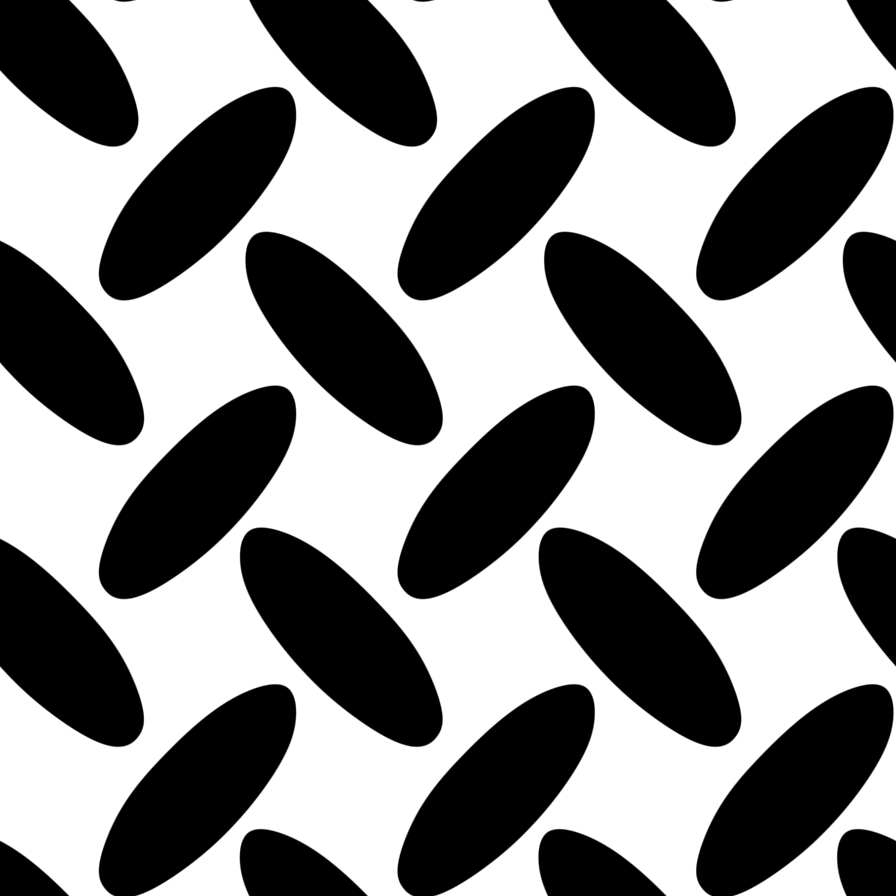
Write a Shadertoy shader that draws this pattern.

```glsl
// Tread plate: black rounded lozenges, alternately rising and falling, on white.
#define REPEATS 3.0
#define HALF_SIZE vec2(0.452, 0.165)
#define ROUNDNESS 2.2
#define TILT 0.802
#define RISING_CENTER vec2(0.663, 0.352)
#define FALLING_CENTER vec2(0.141, 0.867)
#define ROW_SHIFT 0.011
#define ROW_SWELL 0.018
#define INK vec3(0.0)
#define PAPER vec3(1.0)

const float TAU = 6.2831853;

// Uneven hand-cut outline: relative radius change around the lozenge.
float outlineWobble(float angle) {
    return -0.008 + 0.028 * sin(2.0 * angle)
         + 0.012 * cos(4.0 * angle - 0.7)
         + 0.005 * sin(7.0 * angle + 0.6);
}

// Approximate signed distance to a superellipse leaning up to the right.
float lozengeDistance(vec2 p, vec2 halfSize) {
    float c = cos(TILT), s = sin(TILT);
    vec2 q = vec2(c * p.x + s * p.y, c * p.y - s * p.x) / halfSize;
    vec2 a = max(abs(q), vec2(1e-4));
    vec2 powers = pow(a, vec2(ROUNDNESS));
    float radius = pow(powers.x + powers.y, 1.0 / ROUNDNESS);
    vec2 slope = pow(a / radius, vec2(ROUNDNESS - 1.0)) / halfSize;
    return (radius - 1.0 - outlineWobble(atan(q.y, q.x))) / length(slope);
}

// Offset from the nearest lattice point.
vec2 repeatAround(vec2 p, vec2 center) {
    return fract(p - center + 0.5) - 0.5;
}

void mainImage(out vec4 fragColor, in vec2 fragCoord) {
    vec2 p = fragCoord / iResolution.xy * REPEATS;
    float pixel = REPEATS / min(iResolution.x, iResolution.y);

    // Rising lozenges
    float rising = lozengeDistance(repeatAround(p, RISING_CENTER), HALF_SIZE);

    // Falling lozenges: mirrored, slightly shifted and swollen row by row
    float row = floor(p.y - FALLING_CENTER.y + 0.5);
    float phase = TAU * row / REPEATS;
    vec2 center = FALLING_CENTER + vec2(ROW_SHIFT * sin(phase), 0.0);
    vec2 mirrored = repeatAround(p, center) * vec2(-1.0, 1.0);
    float swell = 1.0 + ROW_SWELL * (0.5 + cos(phase));
    float falling = lozengeDistance(mirrored, HALF_SIZE * swell);

    // Antialiased fill
    float blank = smoothstep(-pixel, pixel, min(rising, falling));
    fragColor = vec4(mix(INK, PAPER, blank), 1.0);
}
```
